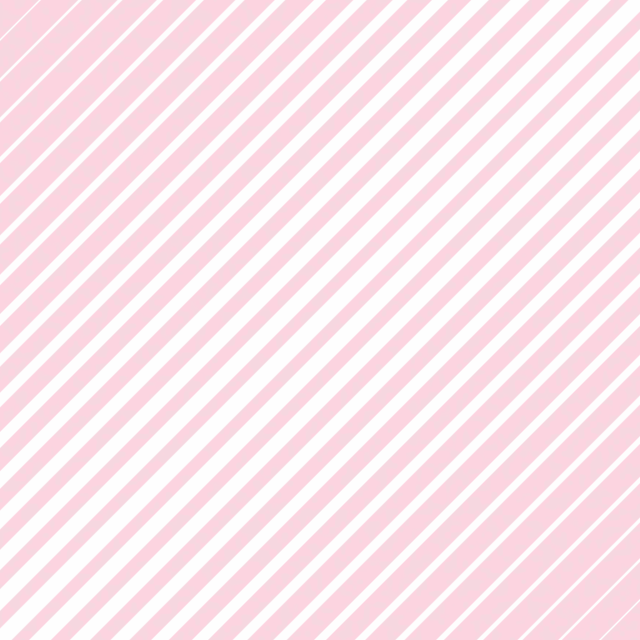
Write a Shadertoy shader that draws this pattern.

```glsl
float hash(vec2 p) {
    p = fract(p * vec2(0.1031, 0.1137));
    p += dot(p, p.yx + 33.33);
    return fract((p.x + p.y) * p.x * 7.31);
}

float valueNoise(vec2 p) {
    vec2 cell = floor(p), f = fract(p);
    f = f * f * (3.0 - 2.0 * f);
    return mix(mix(hash(cell), hash(cell + vec2(1, 0)), f.x),
               mix(hash(cell + vec2(0, 1)), hash(cell + vec2(1, 1)), f.x), f.y);
}

void mainImage(out vec4 fragColor, in vec2 fragCoord) {
    vec2 uv = fragCoord / iResolution.xy;

    // Stripe coordinate: 16 periods per side, zero on the rising diagonal
    float across = 16.0 * (uv.x - uv.y);
    float stripe = round(across);
    float offset = abs(across - stripe);

    // White bands narrow evenly towards the two far corners
    float halfWidth = 0.5 * max(0.58 - 0.035 * abs(stripe), 0.0);
    float softness = max(0.03, 16.0 / iResolution.y);
    float band = 1.0 - smoothstep(-softness, softness, offset - halfWidth);
    band *= step(0.015, halfWidth);

    // Faint mottling in the pink
    float mottle = smoothstep(0.45, 0.75, valueNoise(uv * 110.0));
    vec3 pink = mix(vec3(0.988, 0.83, 0.88), vec3(0.965, 0.845, 0.88), mottle);

    fragColor = vec4(mix(pink, vec3(0.995), band), 1.0);
}
```
